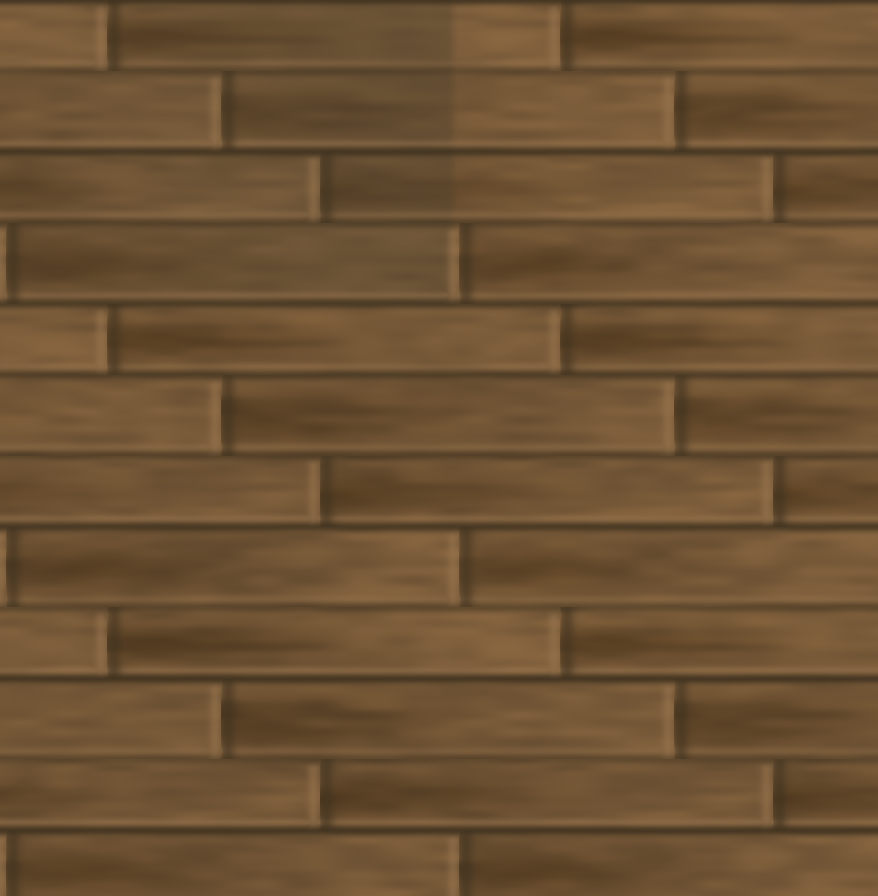
A Shadertoy shader for this texture:

```glsl
// Layout, in fractions of the canvas
const float PAIR_HEIGHT  = 0.1695;  // two neighbouring rows
const float UPPER_HEIGHT = 0.0797;  // upper row of each pair
const float PLANK_LENGTH = 0.516;
const vec4  ROW_OFFSET   = vec4(0.122, 0.252, 0.364, 0.007);
const float SEAM_WIDTH   = 0.0055;
const float JOINT_WIDTH  = 0.0085;
const float SEAM_BEAT    = 0.45;    // strong and weak seams alternate at this rate
const vec2  STAIN_SIZE   = vec2(0.516, 0.34);

// Colours
const vec3 WOOD      = vec3(0.478, 0.358, 0.225);
const vec3 HEARTWOOD = vec3(0.345, 0.248, 0.138);
const vec3 SEAM      = vec3(0.255, 0.200, 0.125);
const vec3 BEVEL     = vec3(0.600, 0.460, 0.310);
const vec3 STAIN     = vec3(0.300, 0.250, 0.175);

float hash(vec2 p) {
    vec3 q = fract(vec3(p.xyx) * 0.1031);
    q += dot(q, q.yzx + 33.33);
    return fract((q.x + q.y) * q.z);
}

float noise(vec2 p) {
    vec2 i = floor(p), f = fract(p);
    f = f * f * (3.0 - 2.0 * f);
    return mix(mix(hash(i), hash(i + vec2(1, 0)), f.x),
               mix(hash(i + vec2(0, 1)), hash(i + vec2(1, 1)), f.x), f.y);
}

// Soft line at distance d from its centre
float softLine(float d, float width) {
    d /= width;
    return exp(-d * d);
}

void mainImage(out vec4 fragColor, in vec2 fragCoord) {
    vec2 p = fragCoord / iResolution.xy;
    p.y = 1.0 - p.y;

    // Rows, counted from the top
    float pair = floor(p.y / PAIR_HEIGHT);
    float y = p.y - pair * PAIR_HEIGHT;
    float lower = step(UPPER_HEIGHT, y);
    float row = 2.0 * pair + lower;
    float height = mix(UPPER_HEIGHT, PAIR_HEIGHT - UPPER_HEIGHT, lower);
    y -= lower * UPPER_HEIGHT;
    float across = y / height;

    // Planks, staggered in a cycle of four rows
    float cycleRow = mod(row, 4.0);
    float along = (p.x - ROW_OFFSET[int(cycleRow)]) / PLANK_LENGTH;
    float plank = floor(along);
    along -= plank;
    float left = along * PLANK_LENGTH;
    float right = PLANK_LENGTH - left;

    // Heartwood, darkest near the left end
    float wave = noise(vec2(along * 5.0, across * 4.0 + cycleRow * 17.0));
    float heart = softLine(across - 0.52, 0.32) * (1.0 - smoothstep(0.05, 0.75, along));
    vec3 color = mix(WOOD, HEARTWOOD, clamp(heart * (0.6 + 0.5 * wave), 0.0, 1.0));

    // Grain, mostly shared by the planks of a row cycle
    float fine = noise(vec2(along * 9.0, across * 9.0 + cycleRow * 31.0));
    float worn = noise(vec2(along * 14.0 + plank * 23.0, across * 6.0 + row * 13.0));
    color *= 1.0 + 0.15 * (fine - 0.5) + 0.09 * (worn - 0.5) + 0.10 * (wave - 0.5);

    // Broad wear, and a greyed patch with a firm right edge
    float wear = noise(p * vec2(3.5, 4.5) + 7.0);
    color *= 0.93 + 0.12 * wear;
    float patchX = smoothstep(-0.15, STAIN_SIZE.x, p.x)
                 * (1.0 - smoothstep(-0.008, 0.008, p.x - STAIN_SIZE.x));
    float patchY = 1.0 - smoothstep(-0.01, 0.01, p.y - STAIN_SIZE.y);
    color = mix(color, STAIN, 0.40 * patchX * patchY);

    // Bevels catch light along the lower and right edges
    float seamIndex = row + step(0.5, across);
    float strength = 0.5 + 0.5 * cos(6.28319 * SEAM_BEAT * seamIndex);
    float lowBevel = softLine(height - y - 0.009, 0.0045) * mix(0.30, 0.50, strength);
    float endBevel = softLine(right - 0.007, JOINT_WIDTH * 0.8) * 0.55;
    color = mix(color, BEVEL, max(lowBevel, endBevel * smoothstep(0.0, 0.15, across)));

    // Shadows in the end joints and in the seams between rows
    float joint = softLine(left - 0.008, JOINT_WIDTH) * smoothstep(0.0, 0.002, left);
    color = mix(color, SEAM, 0.58 * joint);
    float seam = softLine(min(y, height - y), SEAM_WIDTH);
    color = mix(color, SEAM, seam * mix(0.45, 0.88, strength));

    fragColor = vec4(color, 1.0);
}
```
